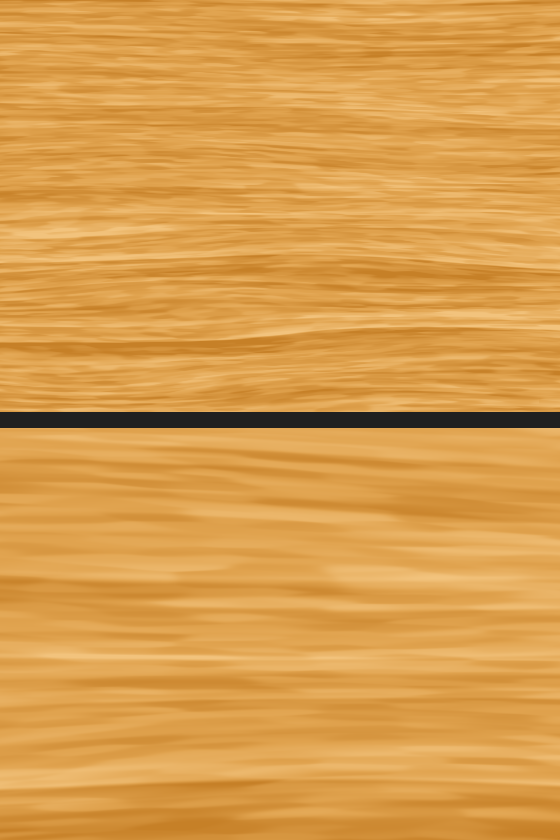
Top, the full canvas; bottom, a detail of the centre.
Reproduce this texture procedurally as a Shadertoy shader.

```glsl
const vec3 DARK_WOOD  = vec3(0.82, 0.56, 0.22);
const vec3 MID_WOOD   = vec3(0.88, 0.64, 0.31);
const vec3 LIGHT_WOOD = vec3(0.93, 0.73, 0.44);
const float MID_TONE  = 0.47;
const float BASE_TONE = 0.40;

// Cells per canvas height, along and across the grain
const vec2 BAND_SCALE   = vec2(0.8, 15.0);
const vec2 STREAK_SCALE = vec2(1.3, 48.0);
const vec2 FIBRE_SCALE  = vec2(2.6, 120.0);
const vec2 FLECK_SCALE  = vec2(17.0, 180.0);
const float BAND_GAIN   = 0.36;
const float STREAK_GAIN = 0.56;
const float FIBRE_GAIN  = 0.68;
const float FLECK_GAIN  = 0.62;

const float VEIN_COUNT = 5.5;
const float VEIN_GAIN  = 0.85;
const float RING_COUNT = 23.0;
const float RING_GAIN  = 0.48;
const float EDGE_WIDTH = 0.0025;
const float CELL_SOFTNESS = 6.0;

vec3 hash3(vec2 cell) {
    vec3 q = fract(cell.xyx * vec3(0.1031, 0.1030, 0.0973));
    q += dot(q, q.yxz + 33.33);
    return fract((q.xxy + q.yzz) * q.zyx);
}

// Cellular noise: each cell's random tone, blended by distance to its point
float cellTone(vec2 p) {
    vec2 home = floor(p);
    float total = 0.0, weights = 0.0;
    for (int j = -1; j <= 1; j++) {
        for (int i = -1; i <= 1; i++) {
            vec2 cell = home + vec2(i, j);
            vec3 rnd = hash3(cell + 57.0);
            vec2 away = cell + rnd.xy - p;
            float weight = exp(-CELL_SOFTNESS * dot(away, away));
            total += weight * (rnd.z - 0.5);
            weights += weight;
        }
    }
    return total / weights;
}

// Layered sines bend the grain and squeeze it into long lenses
float wander(vec2 p) {
    float bend = 0.015 * sin(3.1 * p.x + 5.0 * p.y + 0.6);
    bend += 0.007 * sin(4.7 * p.x - 19.0 * p.y + 2.1);
    bend += 0.004 * sin(6.3 * p.x + 37.0 * p.y + 4.0);
    return bend * mix(1.15, 0.45, p.y);
}

// Growth line: light wood above a crisp edge, dark wood below it
float growthLine(float height, float count, float falloff, float seed) {
    float r = height * count;
    float line = floor(r + 0.5);
    float d = r - line;
    float soft = max(EDGE_WIDTH * count, fwidth(r));
    float above = smoothstep(-soft, soft, d);
    float light = exp(-falloff * abs(d));
    float dark = -0.7 * exp(-1.5 * falloff * abs(d));
    float strength = hash3(vec2(line, seed)).x;
    return mix(dark, light, above) * strength * (1.0 - 4.0 * d * d);
}

void mainImage(out vec4 fragColor, in vec2 fragCoord) {
    vec2 p = fragCoord / iResolution.y;
    vec2 grain = vec2(p.x, p.y + wander(p));

    // Bands, streaks, fibres and flecks
    float tone = BASE_TONE;
    tone += BAND_GAIN * cellTone(grain * BAND_SCALE);
    tone += STREAK_GAIN * cellTone(grain * STREAK_SCALE + 11.3);
    tone += FIBRE_GAIN * cellTone(grain * FIBRE_SCALE + 23.7);
    tone += FLECK_GAIN * cellTone(grain * FLECK_SCALE + 41.9);

    // Broad veins and fine rings, drifting apart along the plank
    float veinY = grain.y + 0.009 * sin(2.3 * p.x + 13.0 * p.y);
    float ringY = grain.y + 0.005 * sin(3.7 * p.x - 29.0 * p.y + 1.0);
    tone += VEIN_GAIN * growthLine(veinY, VEIN_COUNT, 11.0, 3.0);
    tone += RING_GAIN * growthLine(ringY, RING_COUNT, 4.5, 8.0);

    // Three stop wood ramp
    tone = clamp(tone, -0.35, 1.2);
    vec3 color = tone < MID_TONE
        ? mix(DARK_WOOD, MID_WOOD, tone / MID_TONE)
        : mix(MID_WOOD, LIGHT_WOOD, (tone - MID_TONE) / (1.0 - MID_TONE));
    fragColor = vec4(color, 1.0);
}
```
